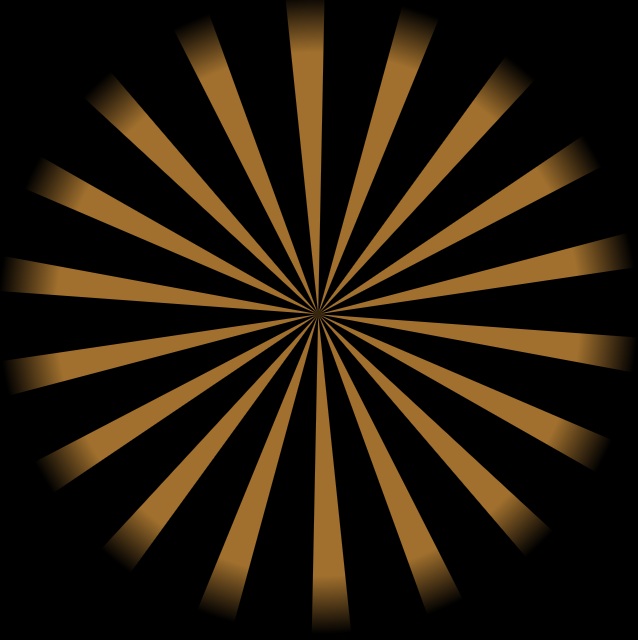
Give the GLSL for this background, as a WebGL 2 fragment shader.

```glsl
#version 300 es
precision highp float;
// Sunburst: eighteen ochre rays on black, meeting just above the middle.
// The polar angle is folded into equal sectors, each holding one wedge;
// a radial ramp then fades the tips of the wedges into the background.

uniform vec2 u_resolution;
out vec4 fragColor;

const float TAU = 6.28318531;

// Antialiased coverage of evenly spaced wedges, each filling a third of its sector.
float rayCoverage(vec2 p, float pixel) {
    float sector = TAU / 18.0;
    float radius = length(p);
    float turn = atan(p.x, p.y) + radians(2.25);
    float offset = abs(fract(turn / sector + 0.5) - 0.5) * sector;
    float edgeDistance = radius * (sector / 6.0 - offset);
    float coverage = clamp(0.5 + edgeDistance / pixel, 0.0, 1.0);

    // Where sectors are narrower than a pixel, settle on their mean.
    return mix(1.0 / 3.0, coverage, smoothstep(0.8, 2.5, radius * sector / pixel));
}

void main() {
    // Offset from the hub, in units of the canvas height
    vec2 hub = vec2(0.4987, 0.509);
    vec2 p = (gl_FragCoord.xy - hub * u_resolution) / u_resolution.y;

    // Rays are spread slightly wider along the horizontal
    float rays = rayCoverage(p / vec2(1.06, 1.0), 1.0 / u_resolution.y);

    // Tips dissolve towards the rim
    float fade = clamp((0.5 - length(p)) / 0.091, 0.0, 1.0);

    vec3 ochre = vec3(0.63, 0.44, 0.18);
    fragColor = vec4(ochre * rays * fade, 1.0);
}
```
